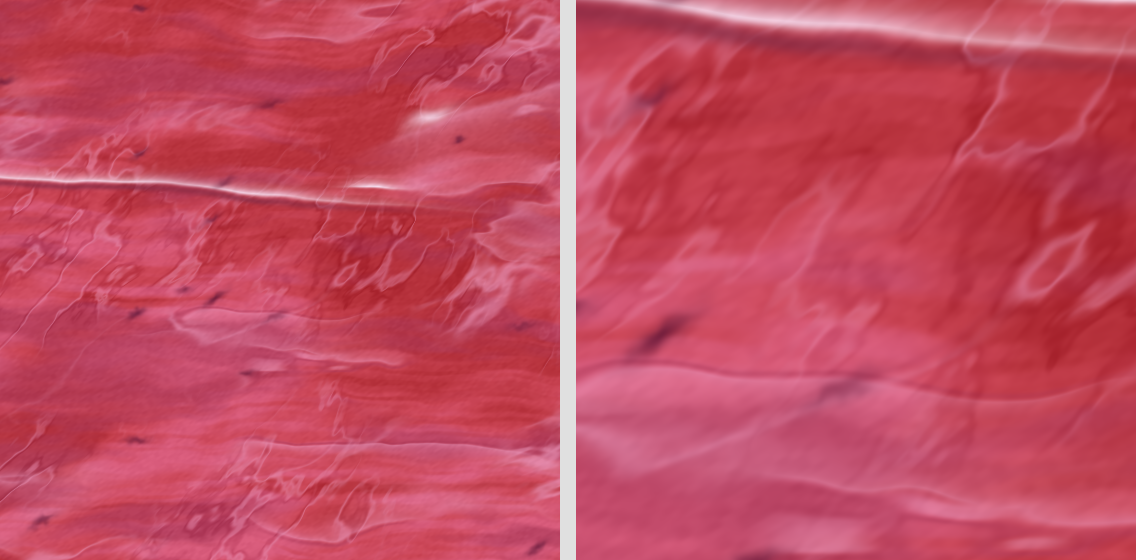
Left: the whole. Right: its middle third, enlarged.
Give the GLSL for this texture, as a three.js fragment shader.

```glsl
varying vec2 vUv;

const vec3 DEEP_RED = vec3(0.715, 0.195, 0.235);
const vec3 MID_RED = vec3(0.795, 0.270, 0.335);
const vec3 WARM_PINK = vec3(0.850, 0.360, 0.485);
const vec3 MAUVE = vec3(0.670, 0.220, 0.345);
const vec3 PALE_PINK = vec3(0.900, 0.570, 0.710);
const vec3 GLINT = vec3(0.970, 0.880, 0.950);
const vec3 NUCLEUS = vec3(0.370, 0.080, 0.210);

const float SLANT = 0.52;          // direction of the folds, radians
const float WRINKLE_SLANT = 0.85;  // direction of the fine wrinkles
const float WARP = 0.045;
const float PATCH_CONTRAST = 1.75;
const float FIBRE_CONTRAST = 0.42;
const int NUCLEI = 16;

float hash(vec2 p) {
  vec3 q = fract(p.xyx * 0.1031);
  q += dot(q, q.yzx + 33.33);
  return fract((q.x + q.y) * q.z);
}

float noise(vec2 p) {
  vec2 i = floor(p), f = fract(p);
  f = f * f * f * (f * (f * 6.0 - 15.0) + 10.0);
  float low = mix(hash(i), hash(i + vec2(1.0, 0.0)), f.x);
  float high = mix(hash(i + vec2(0.0, 1.0)), hash(i + 1.0), f.x);
  return mix(low, high, f.y);
}

float fbm(vec2 p) {
  float sum = 0.0, gain = 0.533;
  for (int i = 0; i < 4; i++) {
    sum += gain * noise(p);
    p = p * 2.03 + 17.3;
    gain *= 0.5;
  }
  return sum;
}

// Coordinates along and across a direction
vec2 turn(vec2 p, float angle) {
  float c = cos(angle), s = sin(angle);
  return vec2(c * p.x + s * p.y, c * p.y - s * p.x);
}

float bell(float d, float width) {
  return exp(-d * d / (width * width));
}

// Sharp on the positive side, fading slowly on the negative side
float softEdge(float d, float sharp, float fade) {
  return d > 0.0 ? bell(d, sharp) : exp(d / fade);
}

float nuclei(vec2 p) {
  float dark = 0.0;
  for (int i = 0; i < NUCLEI; i++) {
    float id = float(i) + 1.0;
    vec2 centre = vec2(hash(vec2(id, 3.7)), hash(vec2(id, 41.2)));
    float size = mix(0.009, 0.028, hash(vec2(id, 77.0)));
    vec2 d = turn(p - centre, 0.7 * hash(vec2(id, 12.9)));
    d += 0.007 * (vec2(noise(p * 95.0), noise(p * 95.0 + 31.0)) - 0.5);
    d /= vec2(size, 0.0035 + 0.14 * size);
    dark = max(dark, exp(-dot(d, d)) * mix(0.35, 0.85, hash(vec2(id, 5.1))));
  }
  return dark;
}

void main() {
  vec2 uv = vUv;
  vec2 bend = vec2(fbm(uv * 4.0 + 8.0), fbm(uv * vec2(3.5, 5.0) + 51.0)) - 0.5;
  vec2 p = uv + WARP * bend * 2.0;
  vec2 folds = turn(p, SLANT);
  vec2 wrinkles = turn(p + 0.02 * bend.yx, WRINKLE_SLANT);

  // Broad slanted patches combed by fine level fibres
  float patches = fbm(folds * vec2(2.2, 6.0) + 4.0) - 0.5;
  float fibres = noise(p * vec2(4.0, 42.0)) - 0.5;
  float threads = noise(p * vec2(10.0, 125.0) + 9.0) - 0.5;
  float tone = 0.5 + PATCH_CONTRAST * patches + FIBRE_CONTRAST * (fibres + 0.55 * threads);
  vec3 colour = mix(DEEP_RED, MID_RED, smoothstep(0.2, 0.6, tone));
  colour = mix(colour, WARM_PINK, smoothstep(0.5, 0.95, tone));
  float shade = smoothstep(0.47, 0.72, fbm(p * vec2(3.0, 15.0) + 23.0));
  colour = mix(colour, MAUVE, 0.65 * shade);

  // Level sheets with a pale edge and a soft glow
  float sheet = fbm(p * vec2(1.8, 8.0) + 63.0) - 0.5;
  float sheetMask = smoothstep(0.48, 0.78, noise(p * vec2(3.5, 7.0) + 14.0));
  colour = mix(colour, PALE_PINK, 0.55 * sheetMask * softEdge(sheet, 0.02, 0.07));
  colour = mix(colour, MAUVE, 0.5 * sheetMask * bell(sheet - 0.04, 0.02));

  // Slanted creases, lit on one side and shaded on the other
  float crease = fbm(folds * vec2(3.2, 11.0) + 37.0) - 0.5;
  float creaseMask = smoothstep(0.45, 0.75, noise(folds * vec2(3.0, 6.0) + 71.0));
  colour = mix(colour, PALE_PINK, 0.65 * creaseMask * bell(crease, 0.035));
  colour = mix(colour, MAUVE, 0.4 * creaseMask * bell(crease - 0.075, 0.03));

  // Thin branching wrinkles in scattered areas
  float wrinkle = fbm(wrinkles * vec2(8.0, 22.0)) - 0.5;
  float wrinkleMask = smoothstep(0.42, 0.7, fbm(folds * vec2(2.5, 6.0) + 90.0));
  colour = mix(colour, PALE_PINK, 0.42 * wrinkleMask * bell(wrinkle, 0.035));
  colour -= 0.06 * wrinkleMask * bell(wrinkle - 0.08, 0.04);

  // Bright seam across the sheet, with a dark lower lip
  float seam = uv.y - 0.69 + 0.07 * uv.x - 0.035 * bend.y;
  float seamMask = (1.0 - smoothstep(0.5, 0.95, uv.x)) * (0.3 + 0.7 * noise(uv * vec2(9.0, 3.0)));
  colour = mix(colour, MAUVE * 0.8, 0.75 * seamMask * bell(seam + 0.011, 0.006));
  colour = mix(colour, GLINT, 0.85 * seamMask * softEdge(-seam, 0.004, 0.009));

  // Rising fold and the two glossy highlights beside it
  float fold = uv.y - 0.77 - 0.34 * (uv.x - 0.79) - 0.04 * bend.x;
  float foldMask = smoothstep(0.6, 0.82, uv.x);
  colour = mix(colour, PALE_PINK, 0.55 * foldMask * softEdge(fold, 0.008, 0.035));
  vec2 sheen = turn(p - vec2(0.79, 0.77), 0.2) / vec2(0.045, 0.012);
  vec2 lens = (p - vec2(0.68, 0.66)) / vec2(0.062, 1.0);
  float lensGlow = exp(-lens.x * lens.x) * softEdge(-lens.y, 0.005, 0.015);
  colour = mix(colour, GLINT, max(0.8 * exp(-dot(sheen, sheen)), 0.95 * lensGlow));

  colour = mix(colour, NUCLEUS, nuclei(uv));
  colour += 0.03 * (noise(turn(uv, SLANT) * vec2(110.0, 230.0)) - 0.5);
  gl_FragColor = vec4(clamp(colour, 0.0, 1.0), 1.0);
}
```
